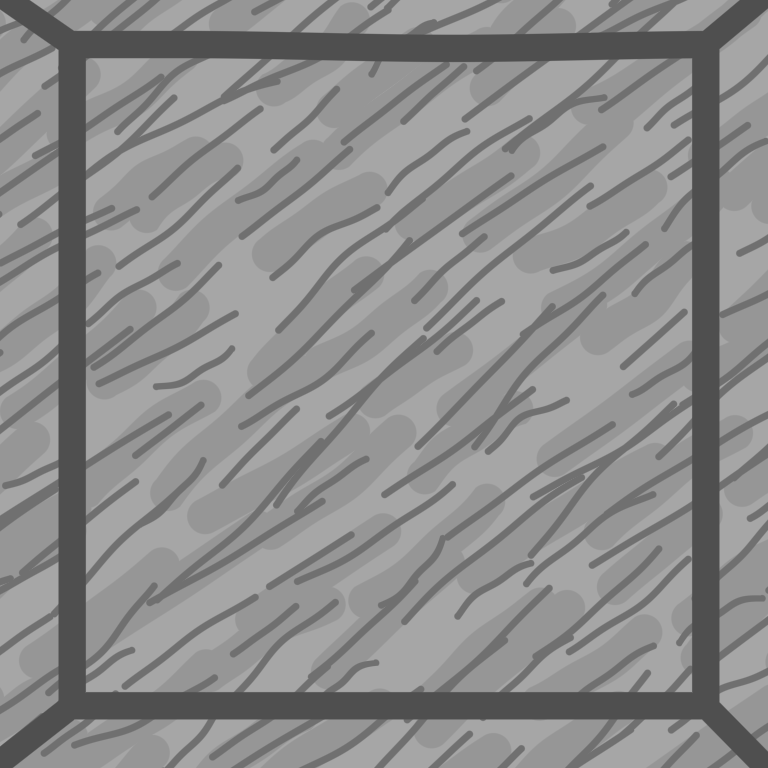
A Shadertoy shader for this texture:

```glsl
const vec3 PALE = vec3(0.65);
const vec3 BROAD_TONE = vec3(0.59);
const vec3 HATCH_TONE = vec3(0.44);
const vec3 FRAME_TONE = vec3(0.31);

vec4 hash4(vec2 cell, float seed) {
    vec4 h = fract(vec4(cell.xyx, cell.y + seed) * vec4(0.1031, 0.103, 0.0973, 0.1099) + seed * 0.137);
    h += dot(h, h.wzxy + 33.33);
    return fract((h.xxyz + h.yzzw) * h.zywx);
}

vec2 rotate(vec2 p, float angle) {
    float c = cos(angle), s = sin(angle);
    return vec2(c * p.x + s * p.y, c * p.y - s * p.x);
}

float segment(vec2 p, vec2 a, vec2 b) {
    vec2 ab = b - a;
    return length(p - a - ab * clamp(dot(p - a, ab) / dot(ab, ab), 0.0, 1.0));
}

// Round-ended stroke along x, gently bowed and wavering
float bowedStroke(vec2 p, float halfLength, float bow, float phase) {
    float t = clamp(p.x / halfLength, -1.0, 1.0);
    float curve = bow * (1.0 - t * t) + abs(bow) * 0.25 * sin(t * 5.0 + phase);
    return length(vec2(p.x - t * halfLength, p.y - curve));
}

// Nearest stroke of a staggered, jittered slanting grid
float strokeField(vec2 p, float angle, vec2 cell, vec2 lengths, float tilt, float bow, float seed) {
    vec2 q = rotate(p, angle);
    float nearest = 1.0;
    for (int j = -2; j <= 2; j++) {
        float row = floor(q.y / cell.y) + float(j);
        float shift = hash4(vec2(row, 7.0), seed).x;
        for (int i = -1; i <= 1; i++) {
            float column = floor(q.x / cell.x - shift) + float(i);
            vec4 h = hash4(vec2(column, row), seed);
            vec4 k = hash4(vec2(column, row), seed + 19.0);
            vec2 jitter = (h.xy - 0.5) * vec2(0.35, 0.8);
            vec2 center = (vec2(column + shift, row) + 0.5 + jitter) * cell;
            vec2 local = rotate(q - center, (h.z + k.x - 1.0) * tilt);
            float halfLength = mix(lengths.x, lengths.y, h.w);
            float d = bowedStroke(local, halfLength, (k.y - 0.5) * bow, k.z * 6.28);
            nearest = min(nearest, d);
        }
    }
    return nearest;
}

// Square border with braces running to the canvas corners
float frameDistance(vec2 p, vec2 low, vec2 high, float halfWidth) {
    float sag = 0.005 * smoothstep(0.35, 0.0, abs(p.x - 0.59));
    vec2 top = p + vec2(0.0, sag);
    vec2 topLeft = vec2(low.x, high.y), bottomRight = vec2(high.x, low.y);
    float d = min(segment(p, low, bottomRight), segment(top, topLeft, high));
    d = min(d, min(segment(p, low, topLeft), segment(p, bottomRight, high)));
    float brace = min(segment(p, low, vec2(-0.03, -0.016)), segment(p, high, vec2(1.03, 1.035)));
    brace = min(brace, segment(p, topLeft, vec2(-0.03, 1.028)));
    brace = min(brace, segment(p, bottomRight, vec2(1.03, -0.032)));
    return min(d - halfWidth, brace - halfWidth * 0.9);
}

float coverage(float d, float softness) {
    return smoothstep(softness, -softness, d);
}

void mainImage(out vec4 fragColor, in vec2 fragCoord) {
    vec2 p = fragCoord / iResolution.xy;
    float softness = 0.8 / iResolution.y;

    // Broad soft-toned marks under fine hatching
    float broad = strokeField(p, 0.65, vec2(0.27, 0.068), vec2(0.06, 0.14), 0.16, 0.02, 3.0) - 0.0235;
    float hatch = strokeField(p, 0.66, vec2(0.205, 0.045), vec2(0.045, 0.15), 0.24, 0.024, 11.0) - 0.0046;

    vec3 color = mix(PALE, BROAD_TONE, coverage(broad, softness));
    color = mix(color, HATCH_TONE, coverage(hatch, softness));

    // Heavy frame over everything
    float frame = frameDistance(p, vec2(0.094, 0.081), vec2(0.919, 0.942), 0.0178);
    color = mix(color, FRAME_TONE, coverage(frame, softness));
    fragColor = vec4(color, 1.0);
}
```
